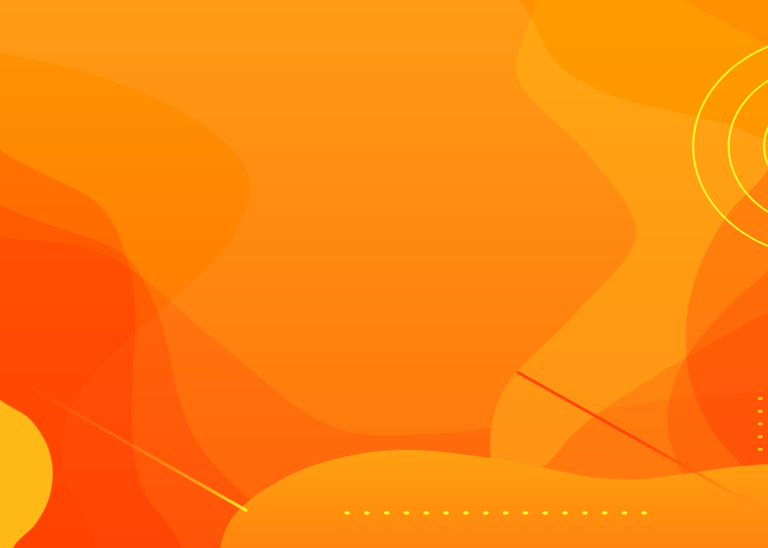
A WebGL 1 fragment shader for this background:

```glsl
precision highp float;
// Warm abstract backdrop: translucent orange waves over a vertical gradient.
// Each wave edge is a spline through eight evenly spaced knots; tints multiply,
// then rings, fading strokes and dotted lines are laid on top.

uniform vec2 u_resolution;

const float ASPECT = 1.396;
const vec3 LEMON = vec3(1.0, 0.96, 0.18);

// Catmull-Rom weight of a knot at distance x
float knotWeight(float x) {
  x = abs(x);
  if (x < 1.0) return 1.0 + x * x * (1.5 * x - 2.5);
  if (x < 2.0) return 2.0 + x * (-4.0 + x * (2.5 - 0.5 * x));
  return 0.0;
}

float spline(float t, vec4 lo, vec4 hi) {
  float sum = 0.0;
  float total = 0.0;
  for (int i = 0; i < 4; i++) {
    float a = knotWeight(t * 7.0 - float(i));
    float b = knotWeight(t * 7.0 - float(i) - 4.0);
    sum += a * lo[i] + b * hi[i];
    total += a + b;
  }
  return sum / total;
}

// 1 where "across" is less than the spline evaluated at "along"
float under(float along, float across, vec2 span, vec4 lo, vec4 hi, float px) {
  float range = span.y - span.x;
  float t = clamp((along - span.x) / range, 0.0, 1.0);
  float edge = spline(t, lo, hi);
  float slope = (spline(t + 0.01, lo, hi) - edge) / (0.01 * range);
  float w = 0.8 * px * sqrt(1.0 + slope * slope);
  return smoothstep(-w, w, edge - across);
}

vec3 tint(vec3 base, vec2 greenBlue, float mask) {
  return base * mix(vec3(1.0), vec3(1.0, greenBlue), mask);
}

float fill(float d, float px) {
  return 1.0 - smoothstep(-0.8 * px, 0.8 * px, d);
}

// x: coverage of the stroke, y: position along it
vec2 stroke(vec2 p, vec2 a, vec2 b, float halfWidth, float px) {
  float h = clamp(dot(p - a, b - a) / dot(b - a, b - a), 0.0, 1.0);
  return vec2(fill(length(p - mix(a, b, h)) - halfWidth, px), h);
}

float dots(vec2 p, vec2 start, vec2 pitch, float count, float radius, float px) {
  float i = floor(dot(p - start, pitch) / dot(pitch, pitch) + 0.5);
  vec2 d = p - start - clamp(i, 0.0, count - 1.0) * pitch;
  return fill(length(d * vec2(1.0, 1.6)) - radius, px);
}

void main() {
  vec2 uv = gl_FragCoord.xy / u_resolution;
  vec2 p = uv * vec2(ASPECT, 1.0);
  float px = 1.0 / u_resolution.y;
  float x = uv.x;
  float y = uv.y;
  vec2 full = vec2(0.0, 1.0);

  vec3 color = mix(vec3(1.0, 0.445, 0.045), vec3(1.0, 0.61, 0.08), y);

  // Left waves and the low ground swell
  float ground = under(x, y, full, vec4(0.565, 0.531, 0.373, 0.224), vec4(0.209, 0.236, 0.269, 0.285), px);
  float leftOuter = under(y, x, full, vec4(0.126, 0.081, 0.104, 0.204), vec4(0.305, 0.31, 0.137, -0.26), px);
  float leftMiddle = under(y, x, vec2(0.0, 0.74), vec4(0.236, 0.186, 0.172, 0.173), vec4(0.176, 0.165, 0.122, -0.01), px);
  float leftInner = under(y, x, vec2(0.0, 0.636), vec4(0.397, 0.323, 0.262, 0.233), vec4(0.219, 0.198, 0.15, -0.01), px);
  color = tint(color, vec2(0.88, 0.9), ground);
  color = tint(color, vec2(0.955, 0.1), leftOuter);
  color = tint(color, vec2(0.82, 0.7), leftMiddle);
  color = tint(color, vec2(0.84, 0.7), leftInner);

  // Bright right wave, cut off at the top corner
  float wave = 1.0 - under(y, x, full, vec4(0.69, 0.641, 0.655, 0.749), vec4(0.828, 0.768, 0.674, 0.697), px);
  float corner = fill(1.0 - y - 0.74 * (x - 0.889), px);
  vec3 amber = mix(vec3(1.0, 0.56, 0.08), vec3(1.0, 0.655, 0.07), y);
  color = mix(color, amber, wave * (1.0 - corner));

  // Translucent shapes on the right
  float canopy = 1.0 - under(x, y, vec2(0.674, 1.0), vec4(1.003, 0.891, 0.845, 0.818), vec4(0.802, 0.787, 0.771, 0.744), px);
  float slopeHill = wave * under(x, y, vec2(0.703, 1.0), vec4(0.145, 0.207, 0.255, 0.293), vec4(0.331, 0.364, 0.398, 0.429), px);
  float bulgeHigh = 1.0 - under(y, x, vec2(0.127, 0.7), vec4(0.974, 0.93, 0.902, 0.893), vec4(0.898, 0.918, 0.953, 1.003), px);
  float bulgeLow = 1.0 - under(y, x, vec2(0.091, 0.518), vec4(0.905, 0.883, 0.87, 0.872), vec4(0.888, 0.919, 0.96, 1.005), px);
  color = tint(color, vec2(0.93, 0.05), canopy);
  color = tint(color, vec2(0.88, 0.8), slopeHill);
  color = tint(color, vec2(0.94, 0.9), slopeHill * ground);
  color = tint(color, vec2(0.81, 0.7), bulgeHigh);
  color = tint(color, vec2(0.85, 0.7), bulgeLow);

  // Foreground hill and the yellow blob at the left edge
  float hillAlong = sqrt(max(x - 0.2865, 0.0) / 0.7135);
  float hill = under(hillAlong, y, full, vec4(-0.004, 0.053, 0.107, 0.155), vec4(0.179, 0.162, 0.125, 0.153), px);
  float blob = under(y, x, vec2(0.0, 0.28), vec4(0.017, 0.044, 0.061, 0.068), vec4(0.067, 0.057, 0.035, -0.007), px);
  color = mix(color, mix(vec3(1.0, 0.52, 0.05), vec3(1.0, 0.63, 0.07), y / 0.18), hill);
  color = mix(color, vec3(1.0, 0.725, 0.09), blob);

  // Fading diagonal strokes
  vec2 glow = stroke(p, vec2(0.036, 0.304), vec2(0.447, 0.069), 0.0027, px);
  color = mix(color, mix(vec3(1.0, 0.55, 0.05), LEMON, pow(glow.y, 4.0)), glow.x * glow.y);
  vec2 ember = stroke(p, vec2(0.942, 0.32), vec2(1.396, 0.064), 0.0027, px);
  vec3 emberColor = mix(vec3(1.0, 0.27, 0.02), vec3(1.0, 0.52, 0.05), smoothstep(0.5, 1.0, ember.y));
  color = mix(color, emberColor, ember.x * (1.0 - 0.8 * smoothstep(0.4, 1.0, ember.y)));

  // Concentric rings and dotted lines
  float ringRadius = length((p - vec2(1.509, 0.733)) / vec2(1.0, 0.82));
  for (int i = 0; i < 3; i++) {
    float radius = 0.249 - 0.0645 * float(i);
    color = mix(color, LEMON, fill(abs(ringRadius - radius) - 0.0019, px));
  }
  color = mix(color, LEMON, dots(p, vec2(0.631, 0.064), vec2(0.036, 0.0), 16.0, 0.005, px));
  color = mix(color, vec3(1.0, 0.76, 0.1), dots(p, vec2(1.382, 0.18), vec2(0.0, 0.0232), 5.0, 0.0045, px));

  gl_FragColor = vec4(color, 1.0);
}
```
